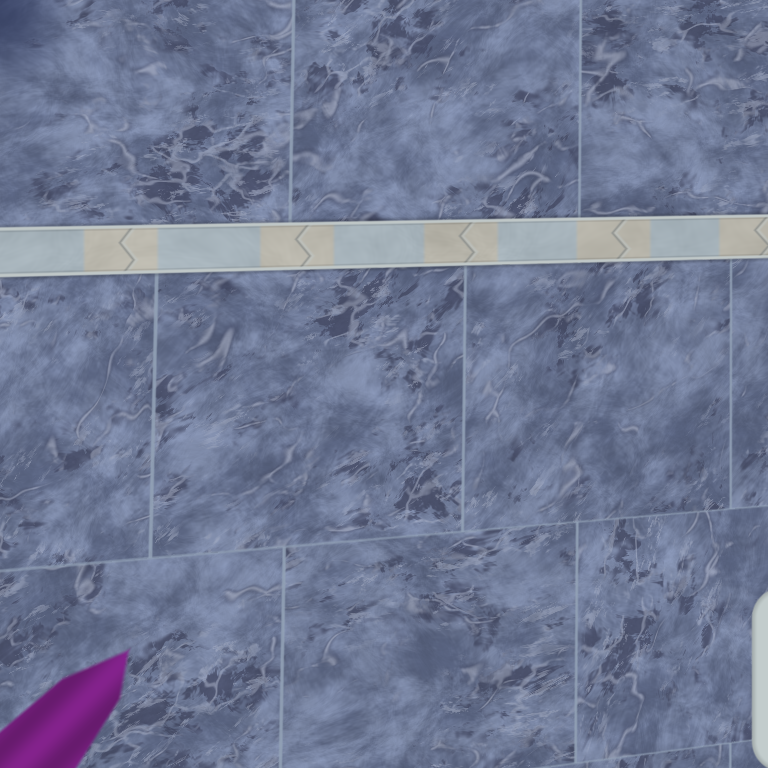
Reproduce this texture procedurally as a WebGL 1 fragment shader.

```glsl
precision highp float;
// Blue marble wall tiles in staggered rows with a pale trim strip, seen slightly
// from the side. Marble is layered warped sines plus cellular veins, reseeded per
// tile; a magenta petal and a pale rounded container overlap the lower corners.
uniform vec2 u_resolution;

#define TILE_PITCH 0.4345
#define TILE_SQUEEZE 0.081
#define ROW_STAGGER 0.41
#define TRIM_PITCH 0.2382
#define TRIM_SQUEEZE 0.038
#define JOINT_HALF_WIDTH 0.0026
#define MARBLE_SCALE 20.0
#define ROUGHNESS 0.75
#define VEIN_STRENGTH 0.62
#define FLECK_STRENGTH 0.8
#define GRAIN 0.07

const vec3 DEEP = vec3(0.25, 0.27, 0.37);
const vec3 SHADE = vec3(0.335, 0.375, 0.485);
const vec3 LIT = vec3(0.51, 0.56, 0.68);
const vec3 VEIN = vec3(0.66, 0.69, 0.77);
const vec3 GROUT = vec3(0.57, 0.63, 0.71);
const vec3 CORNER = vec3(0.20, 0.24, 0.38);
const vec3 TRIM_GREY = vec3(0.65, 0.70, 0.73);
const vec3 TRIM_BEIGE = vec3(0.72, 0.71, 0.67);
const vec3 TRIM_EDGE = vec3(0.75, 0.78, 0.78);
const vec3 PETAL = vec3(0.46, 0.12, 0.49);
const vec3 CONTAINER = vec3(0.76, 0.80, 0.80);

vec2 hash2(vec2 p) {
  return fract(sin(vec2(dot(p, vec2(12.99, 78.23)), dot(p, vec2(39.35, 11.14)))) * 4375.85);
}

mat2 turn(float a) {
  return mat2(cos(a), sin(a), -sin(a), cos(a));
}

// Layered sines; every octave gently bends the next one
float clouds(vec2 p) {
  float sum = 0.0, amp = 0.46;
  mat2 octave = 1.87 * turn(0.9);
  for (int i = 0; i < 6; i++) {
    p = octave * p + 0.6 * sin(p.yx * 1.1 + 1.3);
    sum += amp * sin(p.x) * cos(p.y);
    amp *= ROUGHNESS;
  }
  return sum;
}

// Cellular noise: gap between the nearest two points, zero on cell borders
float cellGap(vec2 p) {
  vec2 cell = floor(p), near = vec2(9.0);
  for (int j = -1; j <= 1; j++) {
    for (int i = -1; i <= 1; i++) {
      vec2 c = cell + vec2(float(i), float(j));
      float d = length(c + hash2(c) - p);
      near = d < near.x ? vec2(d, near.x) : vec2(near.x, min(near.y, d));
    }
  }
  return near.y - near.x;
}

// Small smooth wobble that keeps vein lines unbroken
vec2 wobble(vec2 p) {
  vec2 w = 0.26 * sin(p.yx * 2.1 + 1.5 * sin(p * 1.3));
  w += 0.11 * sin(p.yx * 5.3 + 2.0 * sin(p * 3.1));
  return w + 0.045 * sin(p.yx * 13.7 + 2.0 * sin(p * 7.9));
}

vec3 marble(vec2 uv, vec2 tile) {
  vec2 seed = hash2(tile + 3.7);
  vec2 p = turn(-0.65 + 1.2 * (seed.x - 0.5)) * uv * MARBLE_SCALE * vec2(0.8, 1.2) + seed * 40.0;
  float body = clouds(p * 0.5);
  float detail = clouds(p * 1.1 + 9.0);
  float band = clouds(p * 0.35 + 21.0);
  vec3 col = mix(SHADE, LIT, smoothstep(-0.75, 0.72, 0.6 * body + 0.5 * detail));

  // Dark ragged flecks gathered in bands
  float fleck = smoothstep(0.0, 0.4, detail + 0.25 * band) * smoothstep(-0.12, 0.4, band - 0.3 * body);
  col = mix(col, DEEP, FLECK_STRENGTH * fleck);

  // Long and short veins, fading in and out, with a dark rim
  float broken = smoothstep(-0.1, 0.55, clouds(p * 0.6 + 47.0));
  float longGap = cellGap(p * vec2(0.33, 0.45) + wobble(p * 0.5));
  float shortGap = cellGap(p * vec2(0.8, 1.1) + wobble(p + 5.0) + 17.0);
  col = mix(col, DEEP, 0.45 * (1.0 - smoothstep(0.02, 0.2, longGap)) * broken);
  float vein = (1.0 - smoothstep(0.0, 0.04 + 0.06 * broken, longGap)) * broken;
  float twig = (1.0 - smoothstep(0.02, 0.16, shortGap)) * smoothstep(0.1, 0.6, band + 0.5 * detail);
  float smear = smoothstep(0.3, 0.7, clouds(p * vec2(1.2, 2.2) + 33.0)) * smoothstep(-0.3, 0.4, band);
  col = mix(col, VEIN, VEIN_STRENGTH * max(vein, 0.8 * max(twig, smear)));
  return col * (0.98 + 0.05 * seed.y + GRAIN * clouds(uv * 30.0));
}

float foreshorten(float x, float pitch, float squeeze) {
  return x / (pitch - squeeze * x);
}

// Canvas distance to the nearest whole number of a foreshortened coordinate
float repeatOffset(float s, float shift, float pitch, float squeeze) {
  float stretch = 1.0 + squeeze * s;
  return (fract(s - shift + 0.5) - 0.5) * pitch / (stretch * stretch);
}

float line(float d, float halfWidth, float soft) {
  return 1.0 - smoothstep(halfWidth - soft, halfWidth + soft, abs(d));
}

void main() {
  vec2 uv = gl_FragCoord.xy / u_resolution;
  float soft = max(1.0 / min(u_resolution.x, u_resolution.y), 0.0015);
  float x = uv.x, y = uv.y;

  // Sloping row seams and the staggered tile grid
  float seamLow = 0.131 * x - 0.092, seamMid = 0.2565 + 0.085 * x;
  float trimLow = 0.639 + 0.025 * x, trimTop = 0.704 + 0.017 * x;
  float row = step(seamLow, y) + step(seamMid, y) + step(trimLow, y);
  float shift = ROW_STAGGER * mod(row, 2.0);
  float s = foreshorten(x + 0.028 * (1.0 - x) * (0.64 - y) - 0.204, TILE_PITCH, TILE_SQUEEZE);
  vec3 col = marble(uv, vec2(floor(s - shift), row));

  // Grout, thinner toward the far side and fainter along the rows
  float upright = repeatOffset(s, shift, TILE_PITCH, TILE_SQUEEZE);
  float level = min(abs(y - seamLow), abs(y - seamMid));
  float jointWidth = JOINT_HALF_WIDTH * (1.0 - 0.45 * x);
  col = mix(col, GROUT, 0.65 * line(level, 0.75 * jointWidth, soft));
  col = mix(col, GROUT, 0.9 * line(upright, jointWidth, soft));

  // Trim strip: grey and beige blocks, angular cut, pale edges
  float h = (y - trimLow) / (trimTop - trimLow);
  float t = foreshorten(x - 0.165, TRIM_PITCH, TRIM_SQUEEZE);
  float cut = repeatOffset(t, 0.0, TRIM_PITCH, TRIM_SQUEEZE);
  float wash = clouds(uv * vec2(9.0, 13.0));
  vec3 trim = mix(TRIM_GREY, TRIM_BEIGE, line(cut + 0.008, 0.048, 0.003)) + 0.04 * wash;
  float zigzag = abs(fract((1.0 - h) * 1.4) * 2.0 - 1.0) * 2.0 - 1.0;
  float wave = (cut - 0.009 * zigzag) * 0.65;
  trim = mix(trim, TRIM_EDGE, 0.5 * line(wave - 0.0025, 0.0015, soft));
  trim = mix(trim, vec3(0.50, 0.52, 0.52), 0.7 * line(wave, 0.001, soft));
  trim *= 1.0 - 0.1 * line(abs(h - 0.5) - 0.42, 0.02, 0.02);
  trim = mix(trim, TRIM_EDGE, smoothstep(0.41, 0.46, abs(h - 0.5)));
  float middle = 0.5 * (trimLow + trimTop), halfTall = 0.5 * (trimTop - trimLow);
  col *= 1.0 - 0.2 * line(y - middle, halfTall + 0.003, 0.003);
  col = mix(col, trim, line(y - middle, halfTall, soft));

  // Dim upper left corner
  float corner = length((uv - vec2(0.0, 1.0)) * vec2(1.2, 1.0));
  col = mix(col, CORNER, 0.8 * (1.0 - smoothstep(0.0, 0.14, corner)));

  // Petal: pointed blade bounded by two bent edges
  float upper = min(0.153 + 0.43 * (x - 0.167), 0.115 + 0.85 * (x - 0.08)) - y;
  float right = min(0.156 + 0.18 * (y - 0.09), 0.118 + 0.63 * (y - 0.03)) - x;
  float petal = smoothstep(-0.004, 0.004, min(upper, right));
  col = mix(col, PETAL * (1.0 + 0.12 * sin((x - y) * 70.0)), petal);

  // Container: rounded box cut by the right border
  vec2 b = abs(uv - vec2(1.04, 0.115)) - vec2(0.021, 0.08);
  float box = length(max(b, 0.0)) - 0.04;
  col = mix(col, CONTAINER * (1.0 - 0.15 * line(box, 0.004, 0.004)), 1.0 - smoothstep(-soft, soft, box));
  gl_FragColor = vec4(col, 1.0);
}
```
